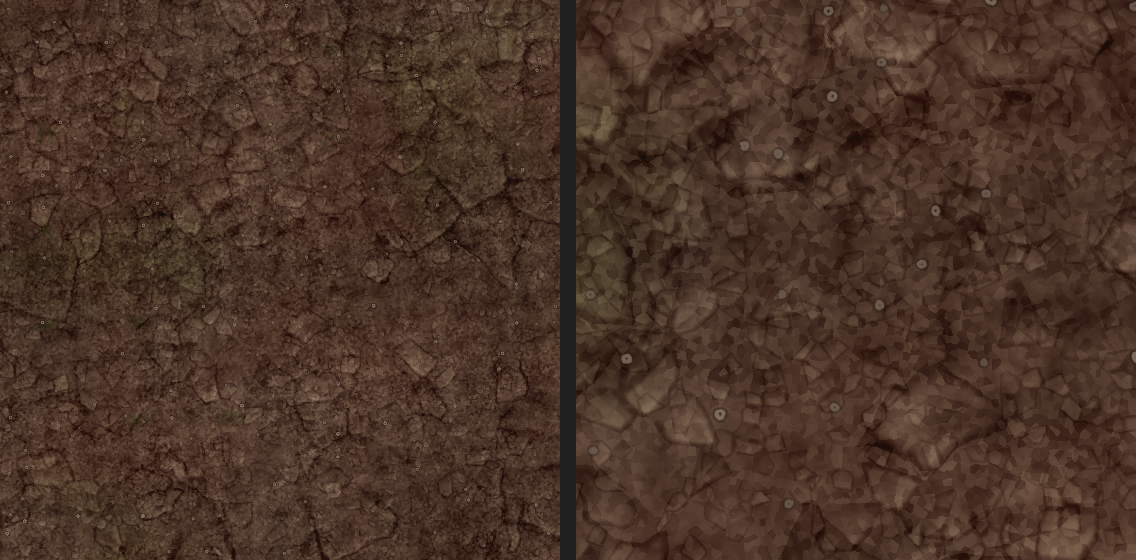
Left: the whole. Right: its middle third, enlarged.
This texture is drawn by a Shadertoy shader. Its source:

```glsl
const vec3 SOIL = vec3(0.302, 0.211, 0.163);
const vec3 SHADE_AXIS = vec3(1.0, 0.97, 0.83);
const vec3 RUST_TINT = vec3(0.012, -0.003, -0.006);
const vec3 MOSS = vec3(0.20, 0.21, 0.09);
const vec3 SPECK_LIGHT = vec3(0.54, 0.47, 0.41);
const vec3 SPECK_DARK = vec3(0.15, 0.09, 0.07);
const vec2 LIT_SIDE = vec2(0.35, -0.94);

const float SLAB_SCALE = 7.5;
const float COBBLE_SCALE = 17.0;
const float PEBBLE_SCALE = 36.0;
const float GRIT_SCALE = 85.0;
const float GRAIN_SCALE = 210.0;
const float SPECK_SCALE = 34.0;
const float SPECK_RADIUS = 0.0034;
const float GRAIN_CONTRAST = 0.115;
const float CLOD_CONTRAST = 0.075;
const float BROAD_CONTRAST = 0.055;

vec2 hash2(vec2 p) {
    vec3 q = fract(p.xyx * vec3(0.1031, 0.1030, 0.0973));
    q += dot(q, q.yzx + 33.33);
    return fract((q.xx + q.yz) * q.zy);
}

// Warped layers of sines, roughly -1 to 1
float sineNoise(vec2 p) {
    float sum = 0.0, amp = 0.5;
    for (int i = 0; i < 5; i++) {
        p = mat2(0.8, 0.6, -0.6, 0.8) * p * 1.7 + 2.3;
        p += 0.6 * sin(p.yx * 1.1 + amp * 9.0);
        sum += amp * sin(p.x) * cos(p.y);
        amp *= 0.62;
    }
    return sum;
}

// x: distance to the cell border, y: cell id, zw: offset from the cell point
vec4 cellular(vec2 p) {
    vec2 cell = floor(p), f = fract(p);
    vec2 nearest = vec2(0.0), home = vec2(0.0);
    float best = 9.0;
    for (int y = -1; y <= 1; y++)
    for (int x = -1; x <= 1; x++) {
        vec2 g = vec2(x, y);
        vec2 r = g + hash2(cell + g) - f;
        if (dot(r, r) < best) { best = dot(r, r); nearest = r; home = g; }
    }
    float border = 9.0;
    for (int y = -2; y <= 2; y++)
    for (int x = -2; x <= 2; x++) {
        vec2 g = home + vec2(x, y);
        vec2 r = g + hash2(cell + g) - f;
        vec2 d = r - nearest;
        if (dot(d, d) > 1e-5) border = min(border, dot(0.5 * (r + nearest), normalize(d)));
    }
    return vec4(border, hash2(cell + home + 71.0).x, -nearest);
}

// Shade of a layer of stones: face tone, lit lower rim, dark gap
float stones(vec2 p, float share, float face, float rim, float gap, float gapWidth) {
    vec4 c = cellular(p);
    float present = smoothstep(1.0 - share, 1.06 - share, c.y);
    float body = smoothstep(0.2 * gapWidth, gapWidth, c.x);
    float band = body * (1.0 - smoothstep(gapWidth, gapWidth * 2.6, c.x));
    float facing = dot(c.zw / (length(c.zw) + 0.05), LIT_SIDE);
    float tone = fract(c.y * 17.3) - 0.3;
    return present * (body * face * tone + rim * band * facing - gap * (1.0 - body));
}

// x: bright ring, y: dark centre and outline of scattered mineral specks
vec2 specks(vec2 uv, float density) {
    vec2 p = uv * SPECK_SCALE, cell = floor(p);
    vec2 chance = hash2(cell + 311.0);
    vec2 centre = 0.25 + 0.5 * hash2(cell + 127.0);
    float radius = SPECK_RADIUS * mix(0.55, 1.15, chance.y);
    float d = length(fract(p) - centre) / SPECK_SCALE;
    d += 0.0007 * sineNoise(uv * 300.0);
    float present = step(1.0 - density, chance.x);
    float ring = 1.0 - smoothstep(0.0006, 0.0018, abs(d - radius * 0.6));
    float disc = 1.0 - smoothstep(radius, radius + 0.002, d);
    return present * vec2(ring * mix(0.45, 0.9, chance.y), disc * 0.55);
}

void mainImage(out vec4 fragColor, in vec2 fragCoord) {
    vec2 uv = fragCoord / iResolution.y;
    float broad = sineNoise(uv * 4.0 + 1.7);
    float clods = sineNoise(uv * 42.0);
    vec2 warp = vec2(sineNoise(uv * 14.0 + 5.0), sineNoise(uv * 14.0 + 19.0));
    vec2 ground = uv + 0.013 * warp;

    // Gravel gathers at the upper left, broad slabs at the lower right
    float gravel = smoothstep(-0.5, 0.6, broad + 0.9 * (uv.y - uv.x));
    float worn = smoothstep(-0.35, 0.25, sineNoise(uv * 9.0 + 31.0));

    float shade = BROAD_CONTRAST * broad + CLOD_CONTRAST * clods;
    shade += stones(ground * SLAB_SCALE + 3.0, 0.62, 0.03, 0.065, 0.105, 0.065)
           * mix(1.0, 0.35, gravel) * mix(0.3, 1.0, worn);
    shade += stones(ground * COBBLE_SCALE + 40.0, mix(0.1, 0.42, gravel), 0.075, 0.065, 0.075, 0.13);
    shade += stones((uv + 0.006 * warp) * PEBBLE_SCALE + 90.0, mix(0.15, 0.42, gravel),
                    0.08, 0.06, 0.05, 0.16);
    shade += stones((uv + 0.003 * warp) * GRIT_SCALE + 150.0, 0.4, 0.085, 0.03, 0.045, 0.2);

    // Fine sandy grain
    vec4 grain = cellular(uv * GRAIN_SCALE + 9.0);
    shade += GRAIN_CONTRAST * (grain.y - 0.5) * mix(0.65, 1.0, worn);
    vec3 color = SOIL + SHADE_AXIS * shade + RUST_TINT * sineNoise(uv * 6.0 + 53.0);

    // Olive bloom and sparse tufts
    float bloom = smoothstep(0.2, 0.8, sineNoise(uv * 3.2 + 77.0));
    color = mix(color, color * vec3(0.95, 1.03, 0.9), bloom);
    vec2 plot = ground * 6.0;
    vec2 plotId = floor(plot);
    float tuft = 1.0 - smoothstep(0.02, 0.14, length((fract(plot) - 0.5) * vec2(0.8, 1.2)));
    tuft *= step(0.84, hash2(plotId + 211.0).x) * smoothstep(-0.3, 0.4, sineNoise(uv * vec2(150.0, 60.0)));
    color = mix(color, MOSS + 0.5 * shade, 0.6 * tuft);

    vec2 speck = specks(uv, mix(0.09, 0.2, worn));
    color = mix(color, SPECK_DARK, speck.y);
    color = mix(color, SPECK_LIGHT, speck.x);
    fragColor = vec4(clamp(color, vec3(0.09, 0.05, 0.035), vec3(0.68, 0.60, 0.54)), 1.0);
}
```
